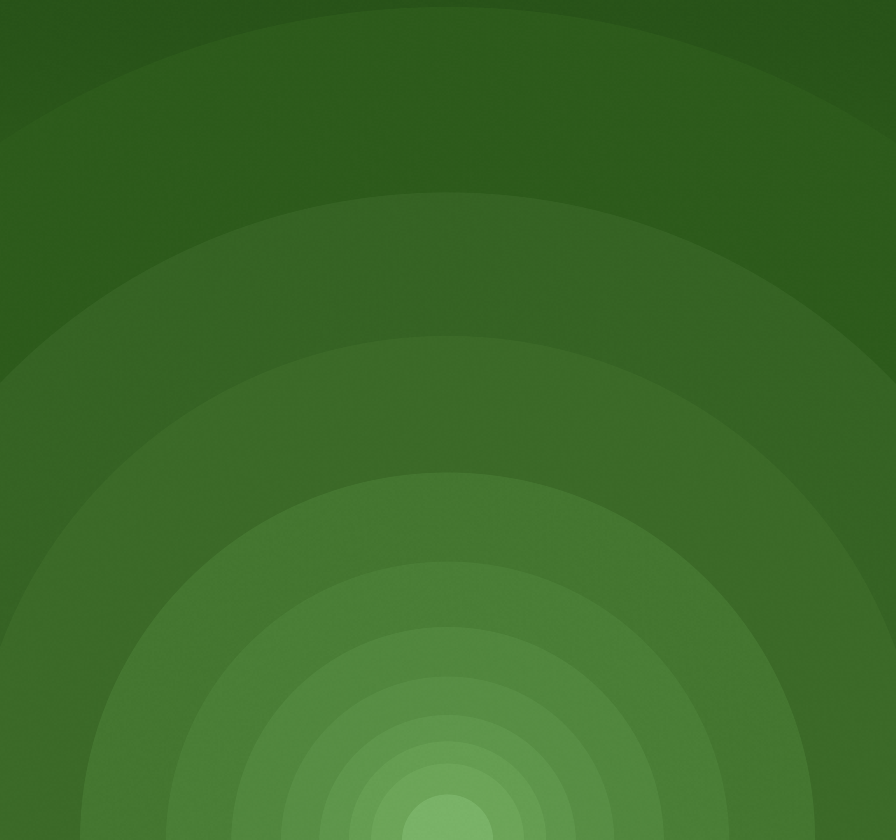
Reproduce this background procedurally as a Shadertoy shader.

```glsl
// Concentric green discs rising from the bottom edge, brightening to a pale core.

const int DISC_COUNT = 11;
const float CENTER_X = 0.4995;     // fraction of the canvas width
const float GRAIN_CELLS = 480.0;   // grain cells per canvas height
const float GRAIN_AMOUNT = 0.008;
const vec3 BACKDROP_TOP = vec3(0.157, 0.325, 0.096);
const vec3 BACKDROP_LOW = vec3(0.173, 0.350, 0.102);

// Radius and centre height of each disc, in canvas heights, largest first
const vec2 DISCS[DISC_COUNT] = vec2[DISC_COUNT](
    vec2(0.9597, 0.032), vec2(0.7389, 0.032), vec2(0.5681, 0.032),
    vec2(0.4375, 0.0), vec2(0.3354, -0.004), vec2(0.2576, -0.004),
    vec2(0.1986, -0.004), vec2(0.1528, -0.004), vec2(0.1174, 0.0),
    vec2(0.0910, 0.0), vec2(0.0542, 0.0));

const vec3 DISC_COLORS[DISC_COUNT] = vec3[DISC_COUNT](
    vec3(0.176, 0.355, 0.106), vec3(0.210, 0.388, 0.139),
    vec3(0.233, 0.414, 0.155), vec3(0.267, 0.463, 0.188),
    vec3(0.290, 0.494, 0.212), vec3(0.318, 0.527, 0.241),
    vec3(0.343, 0.555, 0.267), vec3(0.369, 0.586, 0.294),
    vec3(0.396, 0.616, 0.318), vec3(0.424, 0.645, 0.345),
    vec3(0.475, 0.698, 0.404));

float hash(vec2 p) {
    return fract(sin(dot(p, vec2(127.1, 311.7))) * 43758.5453);
}

void mainImage(out vec4 fragColor, in vec2 fragCoord) {
    vec2 p = fragCoord / iResolution.y;
    p.x -= CENTER_X * iResolution.x / iResolution.y;
    float halfPixel = 0.5 / iResolution.y;

    // Backdrop, darkest along the top
    vec3 color = mix(BACKDROP_LOW, BACKDROP_TOP, smoothstep(0.7, 1.0, p.y));

    // Stack the discs from the outside in
    for (int i = 0; i < DISC_COUNT; i++) {
        float edge = length(p - vec2(0.0, DISCS[i].y)) - DISCS[i].x;
        float coverage = 1.0 - smoothstep(-halfPixel, halfPixel, edge);
        color = mix(color, DISC_COLORS[i], coverage);
    }

    // Faint surface grain
    color += GRAIN_AMOUNT * (hash(floor(p * GRAIN_CELLS)) - 0.5);

    fragColor = vec4(color, 1.0);
}
```
